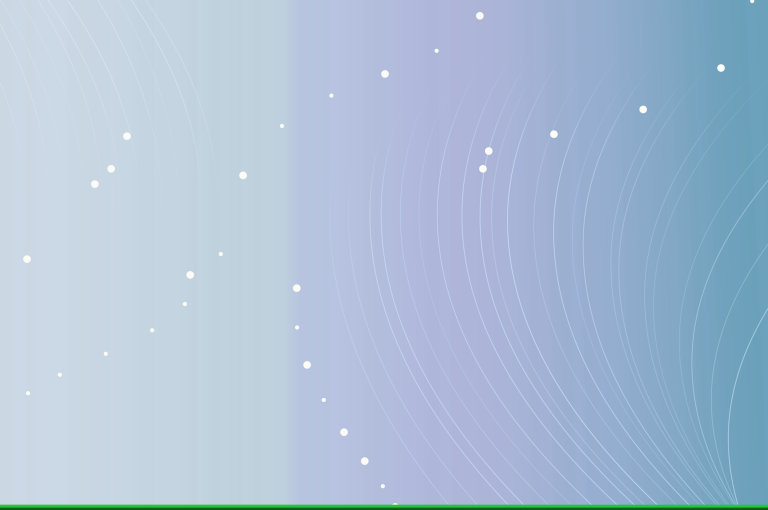
Give the GLSL for this background, as a Shadertoy shader.

```glsl
// Pale blue to teal backdrop with fans of fine curves, chains of white dots and a green base line.
#define ASPECT 1.506
#define FAN_LINES 23
#define CORNER_LINES 11
#define LINE_WIDTH 0.0021
#define BIG_DOT 0.0074
#define SMALL_DOT 0.0040
#define STREAK 0.008
#define BASE_HEIGHT 0.0105
#define LINE_COLOR vec3(0.79, 0.89, 0.98)
#define DOT_COLOR vec3(0.99, 0.99, 0.97)

float hash(float n) { return fract(sin(n * 12.9898) * 43758.5453); }

// Horizontal colour ramp, u in 0..1
vec3 backdrop(float u, float v) {
    u += 0.03 * (v - 0.5) * smoothstep(0.5, 1.0, u);
    vec3 c = mix(vec3(0.80, 0.85, 0.90), vec3(0.75, 0.82, 0.87), smoothstep(0.0, 0.36, u));
    c = mix(c, vec3(0.72, 0.77, 0.88), smoothstep(0.365, 0.395, u));
    c = mix(c, vec3(0.68, 0.71, 0.85), smoothstep(0.39, 0.61, u));
    c = mix(c, vec3(0.58, 0.68, 0.81), smoothstep(0.60, 0.82, u));
    c = mix(c, vec3(0.42, 0.63, 0.73), smoothstep(0.77, 1.0, u));
    return c + STREAK * (hash(floor(u * 70.0)) - 0.5);
}

// Coverage of a thin line; offset is measured along x
float thinLine(float offset, float slope, float px) {
    float d = abs(offset) * inversesqrt(1.0 + slope * slope);
    float w = max(LINE_WIDTH, px);
    return (1.0 - smoothstep(0.0, w, d)) * LINE_WIDTH / w;
}

// Curves that bow to the left and gather at the lower right
float rightFan(vec2 p, float px) {
    float sum = 0.0;
    for (int i = 0; i < FAN_LINES; i++) {
        float k = float(i);
        float t = (k - 1.5 + 0.7 * (hash(k + 3.0) - 0.5)) / 20.0;
        float apexX = mix(0.70, 1.42, t);
        float apexY = 0.58 - 0.42 * t * t * t * t;
        float footX = 1.45 - 0.48 * pow(max(1.0 - t, 0.0), 2.2);
        float h = p.y - apexY;
        float bend = h > 0.0 ? mix(0.9, 1.2, t) : (footX - apexX) / (apexY * apexY);
        float top = mix(0.68, 0.92, smoothstep(-0.1, 0.2, t));
        float strength = mix(0.18, 0.65, hash(k + 8.0));
        strength *= 1.0 - smoothstep(top - 0.3, top, p.y);
        sum += strength * thinLine(p.x - apexX - bend * h * h, 2.0 * bend * h, px);
    }
    return min(sum, 0.8);
}

// Faint arcs falling from the upper left corner
float cornerFan(vec2 p, float px) {
    float sum = 0.0;
    for (int i = 0; i < CORNER_LINES; i++) {
        float k = float(i);
        float apexX = 0.05 + 0.037 * k + 0.015 * hash(k + 21.0);
        float h = p.y - 0.60;
        float bend = 0.72 + 0.2 * hash(k + 5.0);
        float strength = mix(0.12, 0.38, hash(k + 31.0)) * smoothstep(0.56, 0.92, p.y);
        sum += strength * thinLine(p.x - apexX + bend * h * h, 2.0 * bend * h, px);
    }
    return min(sum, 0.6);
}

// Dots evenly spaced on a cubic through a, b, c, d; bits of bigMask pick the large ones
float dotChain(vec2 p, float px, vec2 a, vec2 b, vec2 c, vec2 d, int count, int bigMask) {
    float cover = 0.0;
    for (int i = 0; i < count; i++) {
        float s = 3.0 * float(i) / float(count - 1);
        vec2 center = -a * (s - 1.0) * (s - 2.0) * (s - 3.0) / 6.0
                    + b * s * (s - 2.0) * (s - 3.0) / 2.0
                    - c * s * (s - 1.0) * (s - 3.0) / 2.0
                    + d * s * (s - 1.0) * (s - 2.0) / 6.0;
        float radius = ((bigMask >> i) & 1) == 1 ? BIG_DOT : SMALL_DOT;
        cover = max(cover, 1.0 - smoothstep(-0.7 * px, 0.7 * px, length(p - center) - radius));
    }
    return cover;
}

void mainImage(out vec4 fragColor, in vec2 fragCoord) {
    vec2 uv = fragCoord / iResolution.xy;
    vec2 p = uv * vec2(ASPECT, 1.0);
    float px = 1.0 / iResolution.y;

    vec3 color = backdrop(uv.x, uv.y);
    color = mix(color, LINE_COLOR, rightFan(p, px));
    color = mix(color, vec3(0.92, 0.95, 0.97), cornerFan(p, px));

    // Chains of dots: left rise, its upper part, lower arc, left group, right rise
    float dots = dotChain(p, px, vec2(0.055, 0.229), vec2(0.176, 0.292), vec2(0.324, 0.369), vec2(0.373, 0.461), 6, 32);
    dots = max(dots, dotChain(p, px, vec2(0.433, 0.502), vec2(0.553, 0.753), vec2(0.755, 0.855), vec2(0.941, 0.969), 7, 82));
    dots = max(dots, dotChain(p, px, vec2(0.582, 0.435), vec2(0.612, 0.261), vec2(0.702, 0.114), vec2(0.775, 0.006), 8, 181));
    dots = max(dots, dotChain(p, px, vec2(0.053, 0.492), vec2(0.186, 0.639), vec2(0.218, 0.669), vec2(0.249, 0.733), 4, 15));
    dots = max(dots, dotChain(p, px, vec2(0.947, 0.669), vec2(1.035, 0.725), vec2(1.318, 0.808), vec2(1.475, 0.998), 6, 31));
    color = mix(color, DOT_COLOR, dots);

    // Green base line, darker at its foot
    vec3 green = mix(vec3(0.06, 0.34, 0.10), vec3(0.16, 0.76, 0.24), smoothstep(0.002, 0.007, p.y));
    color = mix(green, color, smoothstep(BASE_HEIGHT - 0.7 * px, BASE_HEIGHT + 0.7 * px, p.y));
    fragColor = vec4(color, 1.0);
}
```
